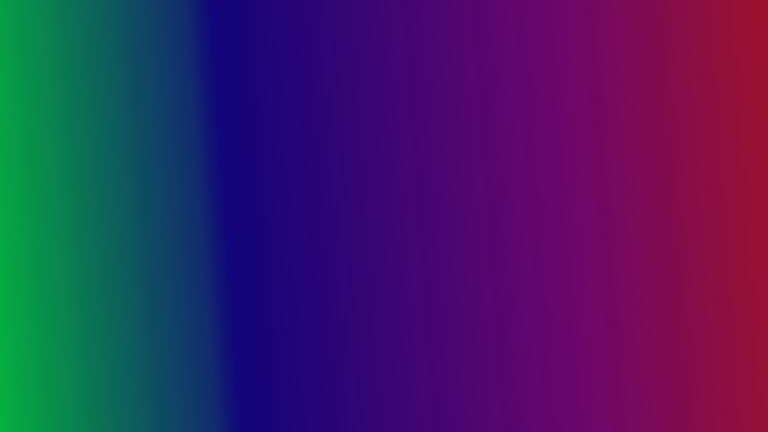
A WebGL 1 fragment shader for this background:

```glsl
precision highp float;

uniform vec2 u_resolution;

const vec3 GREEN  = vec3(0.02, 0.69, 0.25);
const vec3 TEAL   = vec3(0.07, 0.17, 0.43);
const vec3 BLUE   = vec3(0.07, 0.015, 0.48);
const vec3 PURPLE = vec3(0.425, 0.025, 0.42);
const vec3 RED    = vec3(0.61, 0.07, 0.18);

const float TILT = 0.04;
const float BAND_STRENGTH = 0.004;

// Linear progress from one stop to the next
float ramp(float start, float end, float t) {
  return clamp((t - start) / (end - start), 0.0, 1.0);
}

// Five-stop colour sweep
vec3 spectrum(float t) {
  vec3 color = mix(GREEN, TEAL, ramp(0.0, 0.28, t));
  color = mix(color, BLUE, ramp(0.28, 0.315, t));
  color = mix(color, PURPLE, ramp(0.315, 0.765, t));
  return mix(color, RED, ramp(0.765, 1.035, t));
}

// Faint streaks from layered sines
float streaks(float t) {
  return 0.5 * sin(t * 83.0) + 0.3 * sin(t * 137.0 + 1.3) + 0.2 * sin(t * 211.0 + 4.1);
}

void main() {
  vec2 uv = gl_FragCoord.xy / u_resolution;

  // Lean the sweep so its bands drift left towards the top
  float t = uv.x + TILT * uv.y;

  vec3 color = spectrum(t) + BAND_STRENGTH * streaks(t);
  gl_FragColor = vec4(clamp(color, 0.0, 1.0), 1.0);
}
```
